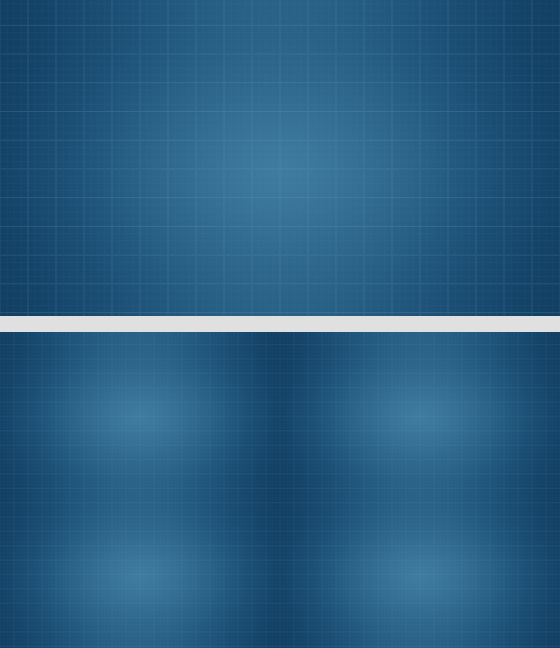
Top, the tile; bottom, the same tile 2 across and 2 down.
This pattern is drawn by a Shadertoy shader. Its source:

```glsl
// A blueprint sheet: a fine and a coarse pale grid on blue paper, lit by a soft
// round glow. The grid is folded with fract, the glow is a three-colour curve over
// a wrapped distance, and faint hash variation keeps the print from looking flat.

#define CELLS vec2(20.0, 11.0)
#define GRID_SHIFT vec2(0.0, 0.12)
#define SUBDIVISIONS 4.0
#define LINE_WIDTH 0.026
#define MAJOR_STRENGTH 0.19
#define MINOR_STRENGTH 0.07
#define LINE_COLOR vec3(0.45, 0.69, 0.79)
#define GLOW_COLOR vec3(0.245, 0.482, 0.622)
#define MID_COLOR vec3(0.140, 0.360, 0.515)
#define EDGE_COLOR vec3(0.068, 0.245, 0.390)
#define GLOW_CENTER vec2(0.5, 0.46)
#define GLOW_RADIUS 0.57

float hash(vec2 p) {
    return fract(sin(dot(p, vec2(127.1, 311.7))) * 43758.5453);
}

// Coverage of the vertical (x) and horizontal (y) lines, box filtered over a pixel.
vec2 lineCoverage(vec2 grid, vec2 pixel, vec2 width) {
    vec2 toLine = abs(fract(grid + 0.5) - 0.5);
    vec2 lower = max(toLine - 0.5 * pixel, -0.5 * width);
    vec2 upper = min(toLine + 0.5 * pixel, 0.5 * width);
    return clamp((upper - lower) / pixel, 0.0, 1.0);
}

// Small change of strength from line to line; the index wraps at the canvas edge.
vec2 lineVariation(vec2 grid, vec2 count) {
    vec2 index = mod(floor(grid + 0.5), count);
    return 0.9 + 0.2 * vec2(hash(vec2(index.x, 3.0)), hash(vec2(7.0, index.y)));
}

float gridMask(vec2 uv, float division) {
    vec2 count = CELLS * division;
    vec2 grid = uv * count - GRID_SHIFT * division;
    vec2 lines = lineCoverage(grid, count / iResolution.xy, vec2(LINE_WIDTH * division));
    lines *= lineVariation(grid, count);
    return max(lines.x, lines.y);
}

// Paper colour: the offset wraps, and the vertical falloff is smooth at the wrap.
vec3 paper(vec2 uv) {
    vec2 offset = fract(uv - GLOW_CENTER + 0.5) - 0.5;
    offset.y = 0.45 * sin(3.14159 * offset.y) * iResolution.y / iResolution.x;
    float t = clamp(length(offset) / GLOW_RADIUS, 0.0, 1.0);
    t = mix(t, smoothstep(0.0, 1.0, t), 0.6);
    return mix(mix(GLOW_COLOR, MID_COLOR, t), mix(MID_COLOR, EDGE_COLOR, t), t);
}

void mainImage(out vec4 fragColor, in vec2 fragCoord) {
    vec2 uv = fragCoord / iResolution.xy;
    vec3 color = paper(uv);

    // Fine grid below, coarse grid above
    color = mix(color, LINE_COLOR, MINOR_STRENGTH * gridMask(uv, SUBDIVISIONS));
    color = mix(color, LINE_COLOR, MAJOR_STRENGTH * gridMask(uv, 1.0));

    // Paper grain on a whole number of cells
    color += 0.004 * (hash(floor(uv * vec2(512.0, 288.0))) - 0.5);
    fragColor = vec4(color, 1.0);
}
```
